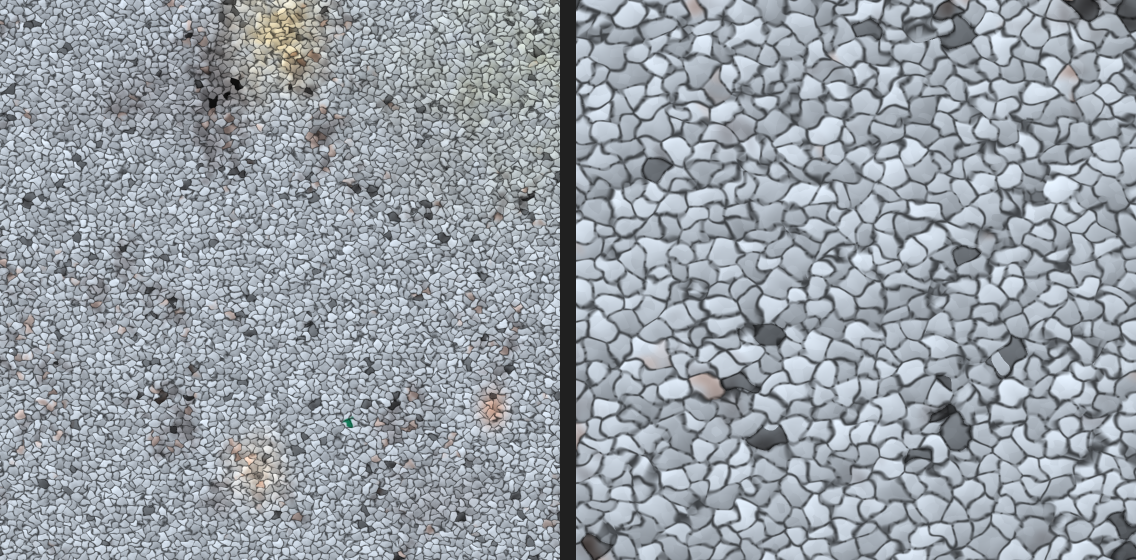
Left, the full canvas; right, a detail of the centre.
Reproduce this texture procedurally as a Shadertoy shader.

```glsl
// Pale blue-grey crushed gravel, tightly packed, with dark and rusty stains.

vec3 hash3(vec2 cell) {
    vec3 q = fract(cell.xyx * vec3(0.1031, 0.1030, 0.0973));
    q += dot(q, q.yxz + 33.33);
    return fract((q.xxy + q.yzz) * q.zyx);
}

// Layered, folded sines: irregular blotches around zero.
float blotches(vec2 p) {
    float sum = 0.0, amp = 0.5;
    p *= 7.0;
    for (int i = 0; i < 6; i++) {
        p = mat2(0.8, 0.6, -0.6, 0.8) * p * 1.7 + 1.3;
        sum += amp * sin(p.x + 1.5 * sin(p.y)) * sin(p.y + 1.5 * sin(p.x * 0.8));
        amp *= 0.8;
    }
    return sum;
}

// Cellular stones, each with its own size, stretch and direction.
// Returns gap distance and relief; seed identifies the stone.
vec2 stones(vec2 p, out vec3 seed) {
    vec2 base = floor(p), relief = vec2(0.0);
    float nearest = 9.0, second = 9.0;
    seed = vec3(0.0);
    for (int y = -1; y <= 1; y++)
    for (int x = -1; x <= 1; x++) {
        vec2 cell = base + vec2(x, y);
        vec3 h = hash3(cell);
        vec2 offset = p - cell - 0.5 - 0.85 * (h.xy - 0.5);
        float angle = 6.283 * h.z;
        vec2 along = vec2(cos(angle), sin(angle));
        vec2 local = vec2(dot(offset, along) * 0.82, dot(offset, vec2(-along.y, along.x)) * 1.2);
        // Blend of round and faceted outlines.
        float facet = max(abs(local.x), abs(local.y));
        float d = mix(length(local), facet, 0.3) * mix(0.8, 1.25, fract(h.x * 17.0 + h.y * 5.0));
        if (d < nearest) {
            second = nearest;
            nearest = d;
            seed = hash3(cell + 71.0);
            relief = offset;
        } else {
            second = min(second, d);
        }
    }
    return vec2(second - nearest, dot(relief, vec2(-0.45, 0.9)));
}

float patchAt(vec2 uv, vec2 centre, vec2 radius) {
    vec2 d = (uv - centre) / radius;
    return exp(-dot(d, d));
}

vec3 gravel(vec2 uv) {
    float blotch = blotches(uv);
    vec2 wobble = 0.0016 * sin(uv.yx * vec2(310.0, 270.0) + 2.0 * sin(uv * 190.0));
    vec3 seed, chipSeed;
    vec2 stone = stones((uv + wobble) * vec2(70.0, 84.0), seed);
    vec2 chip = stones(uv * vec2(150.0, 172.0) + 37.0, chipSeed);

    // Stone faces, and small chips lying in the dark gaps.
    float face = mix(0.66, 0.87, seed.x) + 0.13 * stone.y + 0.05 * (chipSeed.x - 0.5);
    float gap = mix(0.25, 0.58, chipSeed.y * smoothstep(0.0, 0.35, chip.x));
    float tone = mix(gap, face, smoothstep(0.0, 0.25, stone.x + 0.04 * (seed.z - 0.5)));

    // Dirt collects in clusters and fills single pits.
    float dirt = 0.75 * smoothstep(0.3, 1.1, blotch + 0.5 * (seed.y - 0.5));
    float ragged = clamp(0.75 + 0.7 * blotch, 0.0, 1.3);
    dirt += ragged * (0.45 * patchAt(uv, vec2(0.28, 0.83), vec2(0.17, 0.07))
                    + 0.65 * patchAt(uv, vec2(0.40, 0.94), vec2(0.035, 0.08))
                    + 0.65 * patchAt(uv, vec2(0.39, 0.10), vec2(0.035, 0.02))
                    + 0.60 * patchAt(uv, vec2(0.79, 0.11), vec2(0.09, 0.05))
                    + 0.30 * patchAt(uv, vec2(0.78, 0.76), vec2(0.13, 0.10)));
    float pit = step(0.975, seed.y + 0.02 * blotch);
    tone *= 1.0 - 0.42 * min(dirt, 1.0) * mix(0.6, 1.2, seed.z) - 0.45 * pit;
    vec3 colour = tone * vec3(0.95, 1.0, 1.055);

    // Tan, cream, olive and rust discolouration.
    float tan1 = patchAt(uv, vec2(0.49, 0.95), vec2(0.07, 0.10));
    float cream = patchAt(uv, vec2(0.46, 0.16), vec2(0.05, 0.06));
    float olive = patchAt(uv, vec2(0.93, 0.87), vec2(0.22, 0.20));
    float rust = patchAt(uv, vec2(0.88, 0.27), vec2(0.022, 0.03));
    rust += 0.5 * step(0.93, seed.z) * smoothstep(0.1, 0.6, blotch);
    colour *= mix(vec3(1.0), vec3(1.16, 1.03, 0.80), min(tan1 * ragged * 1.2, 1.0));
    colour *= mix(vec3(1.0), vec3(1.17, 1.08, 0.98), cream * ragged);
    colour *= mix(vec3(1.0), vec3(0.98, 0.97, 0.87), olive * ragged);
    colour *= mix(vec3(1.0), vec3(1.08, 0.83, 0.70), min(rust, 1.0));
    colour *= mix(vec3(1.0), vec3(1.02, 0.97, 0.96), min(dirt, 1.0));

    // One small green chip.
    float green = 1.0 - smoothstep(0.006, 0.010, length(uv + 2.0 * wobble - vec2(0.622, 0.246)));
    return mix(colour, tone * vec3(0.10, 0.58, 0.42), green);
}

void mainImage(out vec4 fragColor, in vec2 fragCoord) {
    // Four samples per pixel soften the stone edges.
    vec3 sum = vec3(0.0);
    for (int i = 0; i < 4; i++) {
        vec2 shift = vec2(i % 2, i / 2) * 0.6 - 0.3;
        sum += gravel((fragCoord + shift) / iResolution.xy);
    }
    fragColor = vec4(clamp(sum * 0.25, 0.0, 1.0), 1.0);
}
```
